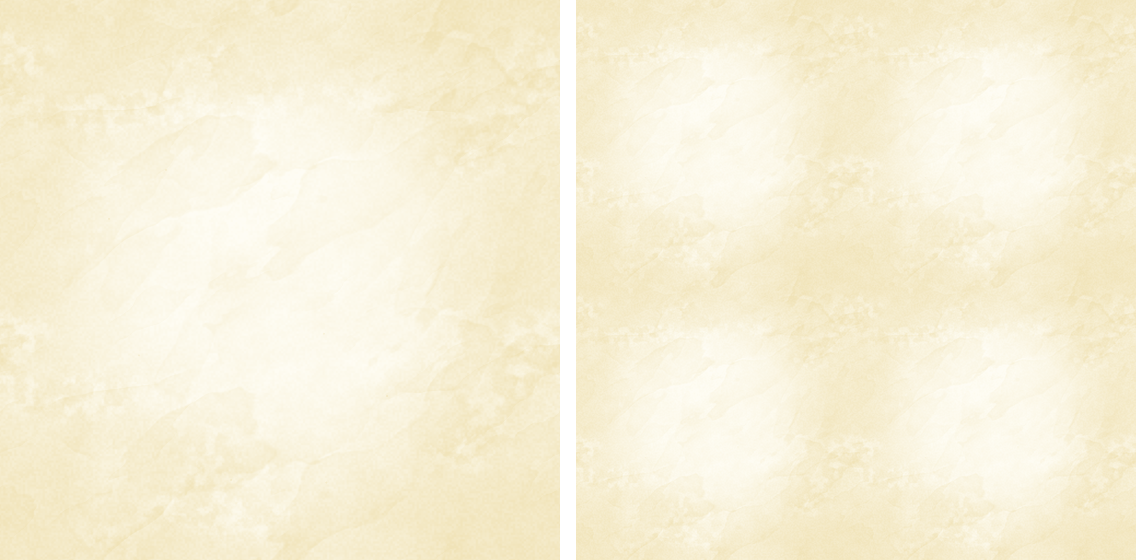
Left, the tile; right, the same tile 2 across and 2 down.
A three.js fragment shader for this texture:

```glsl
// Seamless sheet of crumpled cream parchment with a pale centre and tanned, mottled borders.
varying vec2 vUv;

const float TAU = 6.2831853;
const vec3 PALE_CREAM = vec3(0.997, 0.99, 0.955);
const vec3 AGED_TAN = vec3(0.943, 0.89, 0.72);

// Integer lattices keep every fold direction periodic over the sheet.
const mat2 RISING = mat2(1.0, -1.0, 0.0, 2.0);
const mat2 LEVEL = mat2(1.0, 0.0, 0.0, 2.0);
const mat2 STEEP = mat2(2.0, 0.0, -1.0, 1.0);

float hash(vec2 cell, float seed) {
  vec3 q = fract(vec3(cell.xyx) * vec3(0.1031, 0.1030, 0.0973) + seed * 0.1371);
  q += dot(q, q.yzx + 33.33);
  return fract((q.x + q.y) * q.z);
}

// Value noise in -1..1 that wraps after a whole number of cells.
float wrapNoise(vec2 p, float period, float seed) {
  vec2 cell = floor(p);
  vec2 f = p - cell;
  f = f * f * f * (f * (f * 6.0 - 15.0) + 10.0);
  vec2 lo = mod(cell, period);
  vec2 hi = mod(cell + 1.0, period);
  float bottom = mix(hash(lo, seed), hash(vec2(hi.x, lo.y), seed), f.x);
  float top = mix(hash(vec2(lo.x, hi.y), seed), hash(hi, seed), f.x);
  return mix(bottom, top, f.y) * 2.0 - 1.0;
}

float fbm(vec2 p, float period, float seed) {
  float sum = 0.0;
  float amplitude = 0.55;
  for (int i = 0; i < 5; i++) {
    sum += amplitude * wrapNoise(p, period, seed + float(i));
    p *= 2.0;
    period *= 2.0;
    amplitude *= 0.47;
  }
  return sum;
}

// Crease along a noise contour: sharp shadow on one side, soft light on the other.
float fold(vec2 uv, mat2 lattice, float cells, float seed) {
  vec2 p = lattice * uv * cells;
  float height = fbm(p, cells, seed);
  float presence = smoothstep(-0.2, 0.3, fbm(p, cells, seed + 7.0));
  float side = smoothstep(-0.03, 0.03, height);
  float shadow = side * exp(-8.0 * max(height, 0.0));
  float light = (1.0 - side) * exp(9.0 * min(height, 0.0));
  float line = exp(-45.0 * abs(height));
  return presence * (shadow - 0.65 * light + 0.3 * line);
}

// Tanning that grows from the centre to the corners and is level at the borders.
float borderTan(vec2 uv) {
  vec2 c = 0.5 - 0.5 * cos(TAU * uv);
  float centre = mix(0.5 * (c.x + c.y), c.x * c.y, 0.5);
  return mix(0.75, 0.13, smoothstep(0.0, 0.85, centre));
}

// Rare tiny dark fibres, at most one in each cell.
float specks(vec2 uv, float cells, float radius) {
  vec2 p = uv * cells;
  vec2 cell = mod(floor(p), cells);
  vec2 spot = 0.2 + 0.6 * vec2(hash(cell, 61.0), hash(cell, 62.0));
  float dist = length(fract(p) - spot) / cells;
  float present = step(0.9, hash(cell, 63.0));
  return present * (1.0 - smoothstep(0.4 * radius, radius, dist));
}

void main() {
  vec2 uv = vUv;
  vec2 drift = vec2(fbm(uv * 3.0, 3.0, 2.0), fbm(uv * 3.0, 3.0, 12.0));
  vec2 bent = uv + 0.035 * drift;

  // Broad stain
  float tone = borderTan(uv + 0.07 * drift);
  float aged = smoothstep(0.1, 0.6, tone);
  tone += 0.14 * fbm(RISING * bent * 4.0, 4.0, 21.0);

  // Large folds, then finer wrinkles
  float creases = 0.20 * fold(bent, RISING, 3.0, 31.0);
  creases += 0.18 * fold(bent, LEVEL, 4.0, 83.0);
  creases += 0.11 * fold(bent, STEEP, 3.0, 47.0);
  creases += 0.13 * fold(bent, RISING, 7.0, 101.0);
  tone += creases * mix(0.75, 1.0, aged);

  // Worn pale flecks gathered in patches on the tanned areas
  float patches = smoothstep(-0.25, 0.3, fbm(LEVEL * bent * 5.0, 5.0, 71.0));
  float flecks = smoothstep(-0.25, 0.35, fbm(uv * 56.0, 56.0, 91.0));
  tone += 0.26 * aged * patches * (0.3 - flecks);

  // Paper grain and fibres
  tone += 0.11 * mix(0.5, 1.0, aged) * wrapNoise(uv * 256.0, 256.0, 55.0);
  tone += 0.09 * mix(0.7, 1.0, aged) * fbm(uv * 28.0, 28.0, 41.0);
  tone += 0.3 * specks(uv, 9.0, 0.0025);

  gl_FragColor = vec4(mix(PALE_CREAM, AGED_TAN, clamp(tone, 0.0, 1.0)), 1.0);
}
```
